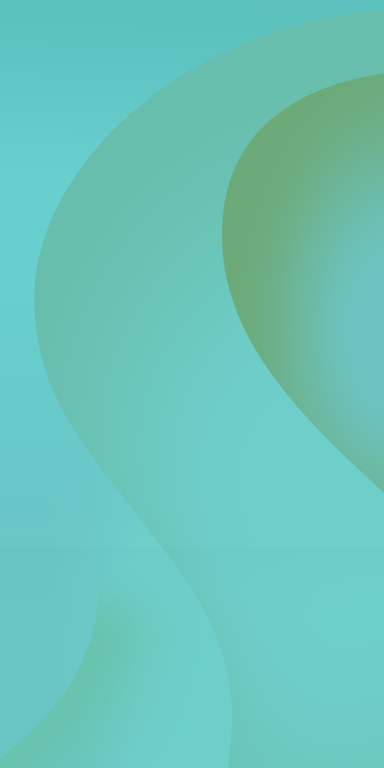
A WebGL 1 fragment shader for this background:

```glsl
precision highp float;
// Soft teal backdrop with layered curved ribbons and a shaded green lobe.

uniform vec2 u_resolution;

const vec2 CANVAS = vec2(100.0, 200.0);

const vec3 TEAL_TOP    = vec3(0.360, 0.758, 0.742);
const vec3 TEAL_BRIGHT = vec3(0.408, 0.808, 0.808);
const vec3 TEAL_LOW    = vec3(0.410, 0.776, 0.772);
const vec3 TEAL_PALE   = vec3(0.430, 0.812, 0.794);
const vec3 RIBBON_SHADE = vec3(0.408, 0.745, 0.675);
const vec3 LOBE_GREEN  = vec3(0.424, 0.667, 0.475);
const vec3 LOBE_TEAL   = vec3(0.422, 0.770, 0.760);
const vec3 CORNER_GREEN = vec3(0.408, 0.768, 0.685);

vec2 bezier(vec2 a, vec2 b, vec2 c, vec2 d, float t) {
  float s = 1.0 - t;
  return s * s * s * a + 3.0 * s * s * t * b + 3.0 * s * t * t * c + t * t * t * d;
}

vec2 bezierTangent(vec2 a, vec2 b, vec2 c, vec2 d, float t) {
  float s = 1.0 - t;
  return s * s * (b - a) + 2.0 * s * t * (c - b) + t * t * (d - c);
}

// Signed distance to a descending curve, positive on its right-hand side.
float curveSide(vec2 p, vec2 a, vec2 b, vec2 c, vec2 d) {
  float low = 0.0;
  float high = 1.0;
  for (int i = 0; i < 18; i++) {
    float mid = 0.5 * (low + high);
    if (bezier(a, b, c, d, mid).y > p.y) low = mid;
    else high = mid;
  }
  float t = 0.5 * (low + high);
  vec2 tangent = normalize(bezierTangent(a, b, c, d, t));
  return dot(p - bezier(a, b, c, d, t), vec2(-tangent.y, tangent.x));
}

float ribbonSide(vec2 p) {
  vec2 left = vec2(8.9, 121.9);
  vec2 bend = vec2(41.7, 58.1);
  vec2 foot = vec2(60.4, 13.8);
  if (p.y > left.y) return curveSide(p, vec2(104.2, 197.7), vec2(53.4, 196.1), vec2(8.9, 159.6), left);
  if (p.y > bend.y) return curveSide(p, left, vec2(8.9, 94.5), vec2(27.1, 77.9), bend);
  if (p.y > foot.y) return curveSide(p, bend, vec2(52.1, 45.1), vec2(60.4, 30.7), foot);
  return curveSide(p, foot, vec2(60.4, 8.6), vec2(59.9, 4.2), vec2(58.9, -3.1));
}

float lobeSide(vec2 p) {
  vec2 left = vec2(57.8, 138.8);
  if (p.y > left.y) return curveSide(p, vec2(104.2, 181.5), vec2(74.0, 178.1), vec2(57.8, 163.5), left);
  return curveSide(p, left, vec2(57.8, 110.2), vec2(80.7, 89.3), vec2(103.1, 68.8));
}

float cornerSide(vec2 p) {
  return curveSide(p, vec2(25.5, 46.4), vec2(25.5, 25.5), vec2(11.7, 12.0), vec2(-1.3, 1.3));
}

float coverage(float side, float pixel) {
  return smoothstep(-0.7 * pixel, 0.7 * pixel, side);
}

vec3 backdrop(vec2 p) {
  vec3 color = mix(TEAL_BRIGHT, TEAL_TOP, smoothstep(150.0, 204.0, p.y + 0.04 * p.x));
  color = mix(TEAL_LOW, color, smoothstep(45.0, 135.0, p.y));
  float pale = smoothstep(12.0, 40.0, p.x) * (1.0 - smoothstep(50.0, 95.0, p.y));
  return mix(color, TEAL_PALE, pale);
}

vec3 ribbonColor(vec2 p, float side) {
  float spread = length((p - vec2(86.0, 64.6)) * vec2(1.3, 1.0));
  float shade = smoothstep(26.0, 125.0, spread);
  shade += 0.3 * (1.0 - shade) * exp(-max(side, 0.0) / 9.0);
  return mix(TEAL_PALE, RIBBON_SHADE, shade);
}

vec3 lobeColor(vec2 p) {
  float spread = length((p - vec2(104.0, 114.0)) / vec2(39.0, 62.5));
  return mix(LOBE_TEAL, LOBE_GREEN, smoothstep(0.2, 1.15, spread));
}

void main() {
  vec2 p = gl_FragCoord.xy / u_resolution * CANVAS;
  float pixel = CANVAS.x / u_resolution.x;

  vec3 color = backdrop(p);

  // Lower-left corner: green along its edge, dissolving upward and rightward.
  float corner = cornerSide(p);
  float glow = exp(-pow(max(corner, 0.0) / 15.0, 2.0));
  glow *= 1.0 - smoothstep(32.0, 54.0, p.y);
  color = mix(color, CORNER_GREEN, glow * coverage(corner, pixel));

  // Broad S-shaped ribbon.
  float ribbon = ribbonSide(p);
  color = mix(color, ribbonColor(p, ribbon), coverage(ribbon, pixel));

  // Faint horizontal fold.
  float below = 57.3 - p.y;
  color -= 0.008 * coverage(below, pixel) * exp(-max(below, 0.0) / 8.0);

  // Shaded lobe on the right.
  color = mix(color, lobeColor(p), coverage(lobeSide(p), pixel));

  gl_FragColor = vec4(color, 1.0);
}
```
